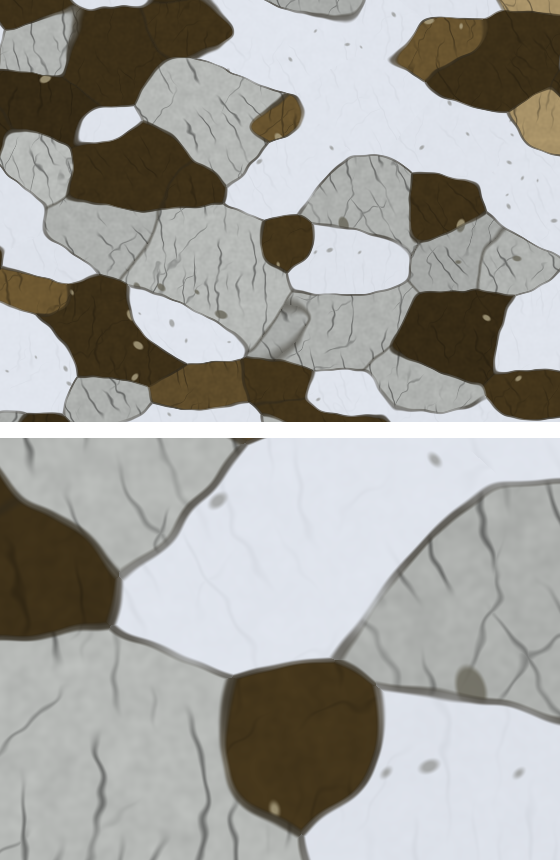
Top, the full canvas; bottom, a detail of the centre.
This texture is drawn by a Shadertoy shader. Its source:

```glsl
// Thin section of a rock: pale quartz, cracked grey and tan grains, dark mica.
// Scattered seeds spread smooth fields per mineral; the strongest field wins,
// so like grains merge. Cleavage cracks, specks and dark rims go on top.

#define CELL 0.172          // mean grain spacing, in canvas heights
#define SIZE_SPREAD 0.55    // variety of grain sizes
#define MERGE 13.0          // higher: sharper joins between like grains
#define WARP 0.045          // bend of the grain outlines
#define RIM_WIDTH 0.0024    // half width of the dark outlines
#define RIM_STRENGTH 0.65
#define CRACK_GAP 0.026     // spacing of the cleavage cracks
#define CRACK_WIDTH 0.0012
#define CRACK_TILT -0.33    // lean of the cracks, in radians
#define SOFTNESS 0.0028     // least blur of the edges

const int MINERALS = 5;     // quartz, dark mica, brown mica, grey, tan
const vec3 MINERAL_COLOR[5] = vec3[5](
    vec3(0.872, 0.89, 0.922), vec3(0.235, 0.185, 0.095),
    vec3(0.385, 0.31, 0.175), vec3(0.675, 0.685, 0.675), vec3(0.66, 0.575, 0.41));
const float CRACK_STRENGTH[5] = float[5](0.05, 0.3, 0.5, 0.65, 0.6);
const float MOTTLE[5] = float[5](0.012, 0.1, 0.09, 0.06, 0.06);
const float SHADE_SPREAD[5] = float[5](0.02, 0.3, 0.28, 0.14, 0.2);
const vec3 RIM_COLOR = vec3(0.17, 0.15, 0.11);

vec3 hash3(vec2 c) {
    vec3 q = fract(c.xyx * vec3(0.1031, 0.1030, 0.0973));
    q += dot(q, q.yxz + 33.33);
    return fract((q.xxy + q.yzz) * q.zyx);
}

float cornerSlope(vec2 corner, vec2 offset) {
    return dot(hash3(corner).xy * 2.0 - 1.0, offset);
}

float gradientNoise(vec2 p) {
    vec2 i = floor(p), f = fract(p), u = f * f * f * (f * (f * 6.0 - 15.0) + 10.0);
    vec2 e = vec2(1.0, 0.0);
    return mix(mix(cornerSlope(i, f), cornerSlope(i + e, f - e), u.x),
               mix(cornerSlope(i + e.yx, f - e.yx), cornerSlope(i + 1.0, f - 1.0), u.x), u.y);
}

vec2 noise2(vec2 p) {
    return vec2(gradientNoise(p), gradientNoise(p + 37.4));
}

mat2 turn(float a) {
    return mat2(cos(a), -sin(a), sin(a), cos(a));
}

// Broken, nearly parallel hairlines across one grain.
float cracks(vec2 p, float angle, float gap, float soft) {
    vec2 q = turn(-angle) * p;
    float s = q.x / gap + 1.3 * gradientNoise(p * 9.0) + 0.35 * gradientNoise(p * 45.0);
    float line = floor(s);
    float place = 0.25 + 0.5 * hash3(vec2(line, 5.0)).x;
    float gate = smoothstep(0.0, 0.22, gradientNoise(vec2(q.y * 9.0, line * 7.37)));
    float d = abs(fract(s) - place) * gap;
    return gate * (1.0 - smoothstep(CRACK_WIDTH - 0.5 * soft, CRACK_WIDTH + soft, d));
}

// Sparse small blobs, one at most per grid square.
float specks(vec2 p, float grid, float chance, float soft) {
    vec2 id = floor(p / grid);
    vec3 h = hash3(id + 71.0);
    vec2 o = (fract(p / grid) - 0.3 - 0.4 * h.xy) * grid;
    o = turn(h.x * 6.0) * o * vec2(0.75, 1.2);
    float radius = grid * mix(0.06, 0.2, h.y * h.y);
    return step(h.z, chance) * (1.0 - smoothstep(-soft, soft, length(o) - radius));
}

vec3 mineralColor(int m, vec2 p, vec3 grain, float seam, float soft) {
    float mottle = gradientNoise(p * 38.0) + 0.8 * gradientNoise(p * 110.0);
    vec3 color = MINERAL_COLOR[m] * (1.0 + SHADE_SPREAD[m] * (grain.x - 0.5) + MOTTLE[m] * mottle);
    float angle = CRACK_TILT + 0.8 * (grain.y - 0.5);
    float crack = cracks(p + grain.xy, angle, CRACK_GAP, soft);
    crack = max(crack, 0.6 * cracks(p + grain.yz, angle + 0.9, CRACK_GAP * 1.9, soft));
    color = mix(color, color * 0.4, crack * CRACK_STRENGTH[m]);
    if (m == 0) {
        color = mix(color, vec3(0.5, 0.5, 0.48), 0.6 * specks(p, 0.035, 0.09, soft));
    } else {
        vec3 speckColor = m < 3 ? vec3(0.68, 0.64, 0.52) : vec3(0.4, 0.39, 0.34);
        color = mix(color, speckColor, 0.8 * specks(p, 0.07, 0.12, soft));
        color = mix(color, RIM_COLOR, 0.45 * (1.0 - smoothstep(0.0, RIM_WIDTH + soft, seam)));
    }
    return color;
}

int mineralOf(vec2 id, float jitter) {
    float t = fract(dot(id, vec2(0.7549, 0.5698)) + 0.22 * jitter);
    return t < 0.37 ? 0 : t < 0.63 ? 1 : t < 0.75 ? 2 : t < 0.94 ? 3 : 4;
}

void mainImage(out vec4 fragColor, in vec2 fragCoord) {
    vec2 p = fragCoord / iResolution.y;
    float soft = max(SOFTNESS, 1.2 / iResolution.y);
    vec2 bent = p + WARP * noise2(p * 4.5) + 0.007 * noise2(p * 24.0);
    vec2 g = bent / (CELL * vec2(1.12, 0.94)) + 3.0;

    // Gather the field and the nearest grain of every mineral.
    float field[5], nearest[5], second[5];
    vec3 grain[5];
    for (int m = 0; m < MINERALS; m++) {
        field[m] = 1e-9; nearest[m] = 9.0; second[m] = 9.0; grain[m] = vec3(0.5);
    }
    for (int k = 0; k < 25; k++) {
        vec2 id = floor(g) + vec2(k % 5 - 2, k / 5 - 2);
        vec3 h = hash3(id), look = hash3(id + 19.0);
        vec2 o = turn((h.z - 0.5) * 2.4) * (g - id - 0.1 - 0.8 * h.xy);
        float d = length(o * vec2(0.85, 1.18)) - SIZE_SPREAD * (look.z - 0.5);
        int m = mineralOf(id, look.y);
        field[m] += exp(-MERGE * d);
        second[m] = min(second[m], max(d, nearest[m]));
        if (d < nearest[m]) { nearest[m] = d; grain[m] = look; }
    }

    // Rank the two strongest minerals.
    int a = 0, b = 1;
    if (field[1] > field[0]) { a = 1; b = 0; }
    for (int m = 2; m < MINERALS; m++) {
        if (field[m] > field[a]) { b = a; a = m; }
        else if (field[m] > field[b]) b = m;
    }
    float edge = 0.5 * CELL * log(field[a] / field[b]) / MERGE;

    // Blend across the boundary, then draw its uneven rim.
    vec3 inner = mineralColor(a, p, grain[a], 0.5 * CELL * (second[a] - nearest[a]), soft);
    vec3 outer = mineralColor(b, p, grain[b], 0.5 * CELL * (second[b] - nearest[b]), soft);
    vec3 color = mix(outer, inner, 0.5 + 0.5 * smoothstep(0.0, soft, edge));
    float rim = 1.0 - smoothstep(RIM_WIDTH - 0.5 * soft, RIM_WIDTH + 0.5 * soft, edge);
    rim *= RIM_STRENGTH * clamp(0.75 + 1.2 * gradientNoise(p * 16.0), 0.15, 1.0);
    fragColor = vec4(mix(color, RIM_COLOR, rim), 1.0);
}
```
